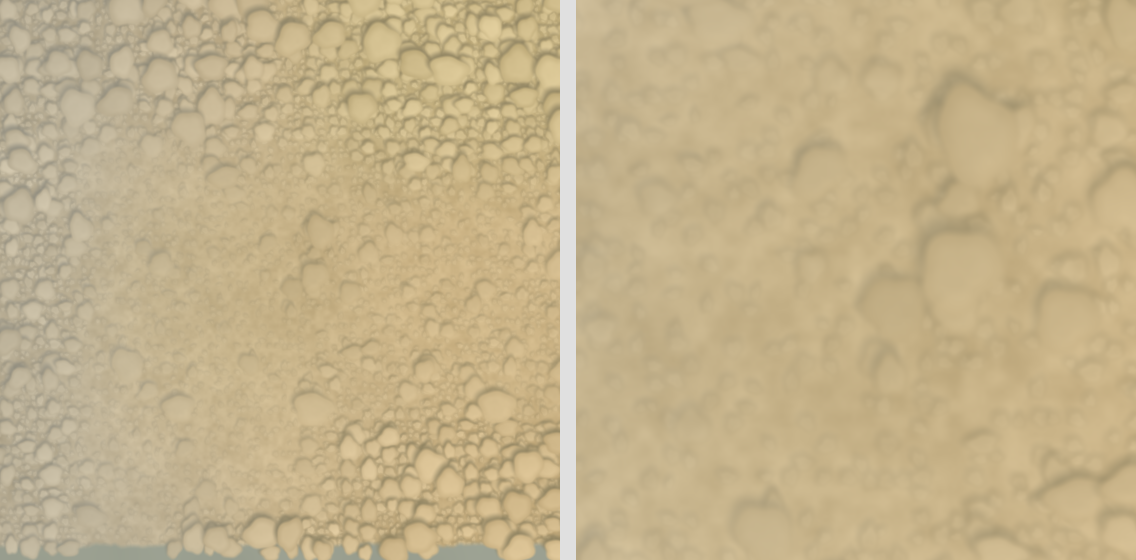
Left, the full canvas; right, a detail of the centre.
Give the GLSL for this texture, as a WebGL 2 fragment shader.

```glsl
#version 300 es
precision highp float;
// Pale sandy gravel: soft rounded stones around a dusty bed, with a slate strip below.
uniform vec2 u_resolution;
out vec4 fragColor;

const vec3 COOL_SAND = vec3(0.755, 0.712, 0.612);
const vec3 WARM_SAND = vec3(0.818, 0.722, 0.540);
const vec3 DUST = vec3(0.778, 0.702, 0.535);
const vec3 YELLOW_SAND = vec3(0.812, 0.742, 0.545);
const vec3 SHADOW_COOL = vec3(0.550, 0.540, 0.490);
const vec3 SHADOW_WARM = vec3(0.550, 0.505, 0.375);
const vec3 SLATE = vec3(0.610, 0.630, 0.570);
const float EDGE_SOFTNESS = 0.0038;
const float STRIP_HEIGHT = 0.027;
const float GRIT_CONTRAST = 0.085;
const float GAP_DARKENING = 0.055;
const vec2 SHADOW_OFFSET = vec2(-0.07, 0.15);
const float TAU = 6.28319;

float hash(vec2 p) {
  return fract(sin(dot(p, vec2(127.1, 311.7))) * 43758.5);
}

float noise(vec2 p) {
  vec2 i = floor(p), f = fract(p);
  f = f * f * (3.0 - 2.0 * f);
  float low = mix(hash(i), hash(i + vec2(1, 0)), f.x);
  float high = mix(hash(i + vec2(0, 1)), hash(i + vec2(1, 1)), f.x);
  return mix(low, high, f.y);
}

float fbm(vec2 p) {
  float sum = 0.0, weight = 0.5;
  for (int i = 0; i < 4; i++) {
    sum += weight * noise(p);
    p = p * 2.03 + 17.3;
    weight *= 0.5;
  }
  return sum / 0.9375;
}

// Broad colour drift over the bed
vec3 sandTint(vec2 p) {
  float drift = 0.25 * (noise(p * 4.0) - 0.5);
  vec3 tint = mix(COOL_SAND, WARM_SAND, smoothstep(0.05, 0.82, p.x - 0.12 * (p.y - 0.5) + drift));
  float dusty = 1.0 - smoothstep(0.08, 0.36, length(p - vec2(0.4, 0.47)));
  tint = mix(tint, DUST, 0.6 * dusty);
  float yellow = smoothstep(0.55, 0.85, p.y) * smoothstep(0.4, 0.7, p.x);
  tint = mix(tint, YELLOW_SAND, 0.75 * yellow);
  float dim = smoothstep(0.7, 1.0, p.y) * (1.0 - smoothstep(0.1, 0.5, p.x));
  return tint - 0.025 * dim + 0.03 * (noise(p * 9.0 + 4.0) - 0.5);
}

// How crowded with stones the bed is
float stoneDensity(vec2 p) {
  float top = smoothstep(0.58, 0.84, p.y + 0.16 * (p.x - 0.5)) * mix(0.8, 1.0, p.x);
  float left = 0.8 * (1.0 - smoothstep(0.06, 0.22, p.x));
  float corner = smoothstep(0.5, 0.72, p.x) * (1.0 - smoothstep(0.18, 0.36, p.y));
  float foot = smoothstep(0.2, 0.45, p.x) * (1.0 - smoothstep(0.05, 0.12, p.y));
  float side = 0.35 * smoothstep(0.45, 0.75, p.x);
  float crowd = max(max(max(top, left), max(corner, foot)), side);
  return clamp(crowd + 0.35 * (noise(p * 7.0) - 0.5), 0.05, 1.0);
}

// One size of stone, painted from the top row down so that lower stones overlap
vec3 scatterStones(vec3 color, vec2 p, float cells, float base, float gain, float contrast) {
  vec2 grid = p * cells;
  vec2 home = floor(grid);
  float soft = EDGE_SOFTNESS * cells;
  vec3 shadow = mix(SHADOW_COOL, SHADOW_WARM, smoothstep(0.1, 0.7, p.x));
  for (int y = 1; y >= -1; y--) {
    for (int x = -1; x <= 1; x++) {
      vec2 cell = home + vec2(x, y);
      vec2 id = cell + cells * 3.7;
      vec2 center = cell + 0.5 + 0.56 * (vec2(hash(id), hash(id + 5.3)) - 0.5);
      vec2 place = center / cells;
      float density = stoneDensity(place);
      if (hash(id + 9.1) > base + gain * density || place.y < 0.012) continue;

      // Slightly angular outline, stretched along a random axis
      vec2 offset = grid - center;
      float turn = TAU * hash(id + 2.9);
      mat2 spin = mat2(cos(turn), sin(turn), -sin(turn), cos(turn));
      vec2 stretch = vec2(1.0, mix(1.0, 1.5, hash(id + 7.7)));
      vec2 q = spin * offset * stretch;
      vec2 s = spin * (offset - SHADOW_OFFSET) * stretch;
      float angle = atan(q.y, q.x);
      float radius = mix(0.32, 0.58, hash(id + 4.1));
      radius *= 1.0 + 0.08 * sin(3.0 * angle + turn * 3.0) + 0.05 * sin(5.0 * angle - turn);
      float body = 1.0 - smoothstep(-soft, soft, length(q) - radius);
      float shade = 1.0 - smoothstep(-0.1 - soft, 0.06 + soft, length(s) - radius);

      // Crevice shadow, then the lit stone
      float strength = contrast * mix(0.5, 1.0, density);
      color = mix(color, shadow, 0.85 * strength * shade);
      float slope = dot(offset / radius, normalize(-SHADOW_OFFSET));
      float rim = smoothstep(0.5, 1.05, length(q) / radius);
      float light = 0.038 + 0.025 * slope - 0.06 * rim + 0.06 * (hash(id + 6.6) - 0.5);
      vec3 stone = sandTint(place) + strength * light;
      stone += 0.03 * (fbm(p * 45.0) - 0.5);
      color = mix(color, stone, body * mix(0.6, 1.0, strength));
    }
  }
  return color;
}

void main() {
  vec2 p = gl_FragCoord.xy / u_resolution;

  // Dust and fine grit
  vec3 color = sandTint(p) - GAP_DARKENING * stoneDensity(p);
  color += GRIT_CONTRAST * (fbm(p * 42.0) - 0.5);
  color = scatterStones(color, p, 88.0, 0.38, 0.4, 0.55);
  color = scatterStones(color, p, 48.0, 0.10, 0.75, 0.75);
  color += 0.035 * (noise(p * 120.0) - 0.5);

  // Slate strip with a ragged upper edge
  float ragged = STRIP_HEIGHT + 0.014 * (fbm(p.xx * vec2(40.0, 0.0)) - 0.5);
  float strip = 1.0 - smoothstep(-0.006, 0.006, p.y - ragged);
  color = mix(color, SLATE + 0.03 * (noise(p * 14.0) - 0.5), strip);

  // Larger stones
  color = scatterStones(color, p, 28.0, 0.02, 0.8, 0.95);
  color = scatterStones(color, p, 16.5, -0.02, 0.6, 1.0);

  fragColor = vec4(clamp(color, 0.0, 1.0), 1.0);
}
```
